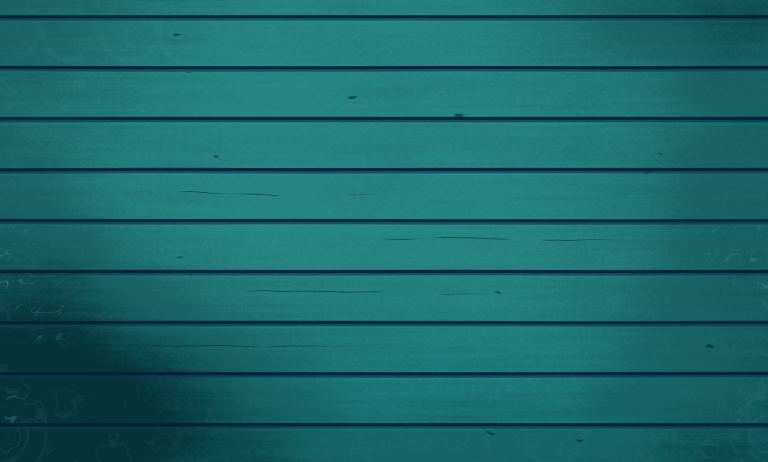
Reproduce this texture procedurally as a WebGL 2 fragment shader.

```glsl
#version 300 es
precision highp float;
// Weathered teal boards split by navy grooves, with dark worn edges and faint scuffs.
uniform vec2 u_resolution;
out vec4 outColor;

// Layout, in units of canvas height, measured downward from the top
const float FIRST_GROOVE = 0.0360;
const float PITCH = 0.1104;
const float GROOVE_HALF = 0.0036;
const float LIP_WIDTH = 0.0046;
const float GROOVE_WOBBLE = 0.0012;

// Colours
const vec3 PAINT_LIGHT = vec3(0.155, 0.535, 0.525);
const vec3 PAINT_MID = vec3(0.09, 0.385, 0.395);
const vec3 PAINT_DEEP = vec3(0.02, 0.20, 0.235);
const vec3 GROOVE = vec3(0.01, 0.15, 0.24);
const vec3 LIP = vec3(0.05, 0.28, 0.35);
const vec3 SCUFF = vec3(0.27, 0.60, 0.60);

// Wear
const int NICKS = 12;
const int RINGS = 5;
const float GRAIN = 0.13;
const float CLOUD = 0.30;
const float CRACK_HALF = 0.0009;

float hash(vec2 p) {
  return fract(sin(dot(p, vec2(127.1, 311.7))) * 43758.5453);
}

float noise(vec2 p) {
  vec2 i = floor(p), f = fract(p);
  f = f * f * (3.0 - 2.0 * f);
  return mix(mix(hash(i), hash(i + vec2(1, 0)), f.x),
             mix(hash(i + vec2(0, 1)), hash(i + vec2(1, 1)), f.x), f.y);
}

float fbm(vec2 p) {
  float sum = 0.0, amp = 0.5;
  for (int i = 0; i < 5; i++) {
    sum += amp * noise(p);
    p = p * 2.03 + 17.3;
    amp *= 0.5;
  }
  return sum;
}

// Soft elliptical patch, 1 at its centre
float patchAt(vec2 uv, vec2 centre, vec2 radius) {
  vec2 d = (uv - centre) / radius;
  return exp(-dot(d, d));
}

// Antialiased stroke of the given half width
float stroke(float dist, float halfWidth, float px) {
  return clamp((halfWidth - abs(dist)) / px + 0.5, 0.0, 1.0) * min(1.0, 2.0 * halfWidth / px);
}

// One broken hairline crack on some of the boards
float crack(vec2 p, float board, float aspect, float px) {
  float seed = hash(vec2(board, 4.7));
  float path = 0.25 + 0.5 * hash(vec2(board, 9.1)) + 0.16 * (fbm(vec2(p.x * 5.0, board * 7.0)) - 0.5);
  float along = p.x / aspect - 0.65 * seed;
  float span = smoothstep(0.0, 0.05, along) * smoothstep(0.38, 0.25, along);
  float gaps = smoothstep(0.35, 0.6, noise(vec2(p.x * 14.0, board)));
  float dist = p.y - FIRST_GROOVE - (board + path) * PITCH;
  return stroke(dist, CRACK_HALF, px) * span * gaps * step(0.35, hash(vec2(board, 2.3)));
}

void main() {
  float aspect = u_resolution.x / u_resolution.y;
  float px = 1.0 / u_resolution.y;
  vec2 uv = gl_FragCoord.xy / u_resolution;
  uv.y = 1.0 - uv.y;
  vec2 p = vec2(uv.x * aspect, uv.y);

  // Board index and distance below the nearest groove
  float row = (p.y - FIRST_GROOVE) / PITCH;
  float board = floor(row);
  float nearest = floor(row + 0.5);
  float wobble = GROOVE_WOBBLE * (noise(vec2(p.x * 3.0, nearest * 5.0)) - 0.5);
  float below = (row - nearest) * PITCH + wobble;

  // Worn dark areas toward the edges
  float edge = smoothstep(0.30, 0.72, length((uv - vec2(0.5, 0.43)) * vec2(1.1, 0.85)));
  float dark = 0.42 * edge + 0.62 * patchAt(uv, vec2(0.10, 0.90), vec2(0.26, 0.23));
  dark += 0.28 * patchAt(uv, vec2(0.03, 0.58), vec2(0.14, 0.2));
  dark += 0.22 * patchAt(uv, vec2(0.92, 0.45), vec2(0.16, 0.3));
  dark += 0.20 * patchAt(uv, vec2(0.98, 0.03), vec2(0.25, 0.12));
  dark += 0.10 + 0.12 * smoothstep(0.4, 1.0, uv.y);
  dark += CLOUD * (fbm(p * 5.0) - 0.5) * (0.4 + edge);

  // Wood grain and board to board shade
  float fibre = fbm(vec2(p.x * 5.0, p.y * 130.0 + board * 11.0)) - 0.5;
  float speck = noise(p * 210.0) - 0.5;
  dark += GRAIN * (fibre + 0.5 * speck) + 0.06 * (hash(vec2(board, 6.2)) - 0.5);
  dark = clamp(dark, 0.0, 1.0);
  vec3 color = mix(PAINT_LIGHT, PAINT_MID, smoothstep(0.0, 0.5, dark));
  color = mix(color, PAINT_DEEP, smoothstep(0.45, 1.0, dark));
  color.r -= 0.035 * smoothstep(0.55, 1.0, uv.y) * (1.0 - dark);

  // Faint slanted scuffs and curled wisps near the sides
  float side = smoothstep(0.34, 0.5, abs(uv.x - 0.5)) * smoothstep(0.35, 0.6, uv.y);
  float slant = abs(noise(vec2(p.x * 55.0 + p.y * 40.0, p.y * 48.0)) - 0.5);
  float rows = smoothstep(0.1, 0.5, sin(p.y * 105.0)) * smoothstep(0.45, 0.6, noise(p * 9.0));
  float wisp = smoothstep(0.025, 0.0, abs(fbm(p * 9.0 + 3.0) - 0.48)) * edge;
  color = mix(color, SCUFF, 0.35 * side * rows * smoothstep(0.07, 0.0, slant) + 0.10 * wisp);

  // Ghostly rings along the top left and in the lower corners
  float rings = 0.0;
  for (int i = 0; i < RINGS; i++) {
    float k = float(i);
    float radius = 0.045 + 0.025 * hash(vec2(k, 8.0));
    rings += stroke(length(p - vec2(0.02 + 0.13 * k, 0.07)) - radius, 0.006, 0.006);
    float corner = length(p - vec2(mod(k, 2.0) * aspect, 0.94)) - 0.02 * (k + 1.0);
    rings += stroke(corner, 0.003, 0.004);
  }
  color = mix(color, SCUFF, 0.12 * min(rings, 1.0) * noise(p * 16.0));

  // Cracks and small nicks
  float damage = 0.65 * crack(p, board, aspect, px);
  for (int i = 0; i < NICKS; i++) {
    float k = float(i);
    vec2 d = p - vec2(hash(vec2(k, 1.0)) * aspect, hash(vec2(k, 2.0)));
    d.y += 0.006 * (noise(p * 90.0) - 0.5);
    float size = 0.002 + 0.003 * hash(vec2(k, 3.0));
    damage += 0.6 * smoothstep(size + px, size - px, length(d * vec2(0.45, 1.6)));
  }
  color = mix(color, PAINT_DEEP * 0.7, min(damage, 0.8));

  // Groove, its shaded lip and a thin lit edge under it
  float lip = stroke(below - GROOVE_HALF - 0.5 * LIP_WIDTH, 0.5 * LIP_WIDTH, px);
  float lit = stroke(below - GROOVE_HALF - LIP_WIDTH - 0.002, 0.002, px);
  color = mix(color, SCUFF, 0.13 * lit * (1.0 - dark));
  color = mix(color, LIP * (1.08 - 0.3 * dark), 0.85 * lip);
  color = mix(color, GROOVE * (1.05 - 0.2 * dark), stroke(below, GROOVE_HALF, px));
  outColor = vec4(color, 1.0);
}
```
